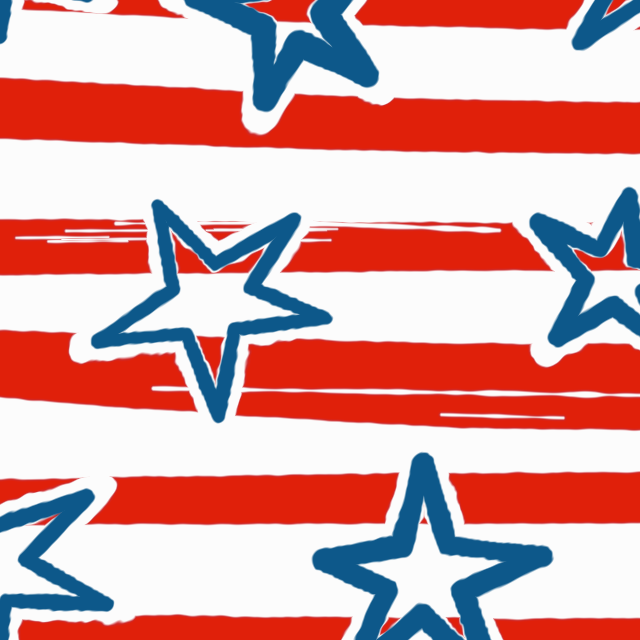
Write a three.js fragment shader that draws this pattern.

```glsl
// Hand-painted blue star outlines over wavy red brush stripes on white.
// Stripes, stars and dry streaks are signed distances roughened by gradient
// noise; each star clears a white halo around its stroke before it is inked.
varying vec2 vUv;

const vec3 PAPER = vec3(0.988);
const vec3 RED = vec3(0.88, 0.125, 0.04);
const vec3 CRIMSON = vec3(0.79, 0.17, 0.19);
const vec3 BLUE = vec3(0.05, 0.345, 0.54);
const float SOFT = 0.0020;      // half width of the smoothed edges
const float FRINGE = 0.0045;    // crimson rim of the red paint
const float NOTCH = 0.42;       // depth of the corners between star tips
const float HALO = 0.010;       // white margin outside a star
const float HALO_TIP = 0.028;   // extra margin beyond each tip
const float INNER_GAP = 0.003;  // white margin inside a star
const float FAR = 9.0;
const int STRIPES = 6;
const int BRISTLES = 8;

vec2 hash2(vec2 p) {
  p = vec2(dot(p, vec2(127.1, 311.7)), dot(p, vec2(269.5, 183.3)));
  return fract(sin(p) * 43758.5);
}

float gradientNoise(vec2 p) {
  vec2 i = floor(p), f = fract(p);
  vec2 u = f * f * (3.0 - 2.0 * f);
  vec2 o = vec2(1.0, 0.0);
  float a = dot(hash2(i) * 2.0 - 1.0, f);
  float b = dot(hash2(i + o) * 2.0 - 1.0, f - o);
  float c = dot(hash2(i + o.yx) * 2.0 - 1.0, f - o.yx);
  float d = dot(hash2(i + 1.0) * 2.0 - 1.0, f - 1.0);
  return mix(mix(a, b, u.x), mix(c, d, u.x), u.y);
}

float cover(float inside) { return smoothstep(-SOFT, SOFT, inside); }

// Positive inside a stripe; edges = top left, top right, bottom left, bottom right
float stripe(vec2 p, vec4 edges) {
  float bend = sin(1.57 * p.x);
  float wobble = 0.004 * gradientNoise(vec2(p.x * 9.0, edges.x * 40.0))
               + 0.003 * gradientNoise(vec2(p.x * 45.0, p.y * 25.0));
  float top = mix(edges.x, edges.y, bend) + wobble;
  float bottom = mix(edges.z, edges.w, bend) + wobble * 0.7;
  return min(top - p.y, p.y - bottom);
}

// Negative inside a ragged dry-brush line from a to b
float streak(vec2 p, vec2 a, vec2 b, float thick) {
  vec2 e = b - a;
  float t = clamp(dot(p - a, e) / dot(e, e), 0.0, 1.0);
  float ragged = 0.7 + 0.9 * gradientNoise(vec2(p.x * 28.0, a.y * 90.0));
  return length(p - a - e * t) - thick * ragged;
}

// Adds one polygon edge: s.x is squared distance, s.y the side
void addEdge(vec2 p, vec2 a, vec2 b, inout vec2 s) {
  vec2 e = b - a, w = p - a;
  vec2 r = w - e * clamp(dot(w, e) / dot(e, e), 0.0, 1.0);
  s.x = min(s.x, dot(r, r));
  bvec3 c = bvec3(p.y >= a.y, p.y < b.y, e.x * w.y > e.y * w.x);
  if (all(c) || all(not(c))) s.y = -s.y;
}

vec2 polar(float degrees, float r) {
  return r * vec2(cos(radians(degrees)), sin(radians(degrees)));
}

// place = centre, tilt, first reach; reach and bend shape the other four tips
float starDistance(vec2 p, vec4 place, vec4 reach, vec4 bend, float extend) {
  vec2 tips[6];
  tips[0] = polar(place.z, place.w + extend);
  for (int k = 1; k < 5; k++)
    tips[k] = polar(place.z + 72.0 * float(k) + bend[k - 1], reach[k - 1] + extend);
  tips[5] = tips[0];
  vec2 q = p - place.xy, s = vec2(FAR, 1.0);
  for (int k = 0; k < 5; k++) {
    vec2 corner = NOTCH * 0.5 * (tips[k] + tips[k + 1]);
    addEdge(q, tips[k], corner, s);
    addEdge(q, corner, tips[k + 1], s);
  }
  return s.y * sqrt(s.x);
}

// Clears the halo from the red and inks the outline in blue
void paintStar(vec2 p, vec4 place, vec4 reach, vec4 bend, float width,
               inout float red, inout float blue) {
  float w = width * (1.0 + 0.45 * gradientNoise(p * 11.0 + place.z))
          + 0.003 * gradientNoise(vec2(p.x + p.y, (p.y - p.x) * 3.0) * 30.0);
  float line = starDistance(p, place, reach, bend, 0.0);
  float outer = starDistance(p, place, reach, bend, HALO_TIP);
  float rough = 0.008 * gradientNoise(p * 38.0);
  red = min(red, max(outer - w - HALO - rough, -line - w - INNER_GAP + rough));
  blue = max(blue, w - abs(line));
}

void main() {
  vec2 p = vUv;
  float red = -FAR, blue = -FAR;

  // Stripes
  vec4 edges[STRIPES];
  edges[0] = vec4(1.1, 1.1, 0.987, 0.954);
  edges[1] = vec4(0.879, 0.841, 0.783, 0.760);
  edges[2] = vec4(0.658, 0.651, 0.570, 0.577);
  edges[3] = vec4(0.483, 0.462, 0.378, 0.328);
  edges[4] = vec4(0.251, 0.262, 0.180, 0.182);
  edges[5] = vec4(0.039, 0.034, -0.1, -0.1);
  for (int i = 0; i < STRIPES; i++) red = max(red, stripe(p, edges[i]));

  // Dry streaks: long splits, then scattered bristle marks
  red = min(red, streak(p, vec2(0.24, 0.393), vec2(1.02, 0.382), 0.0045));
  red = min(red, streak(p, vec2(0.69, 0.352), vec2(0.88, 0.347), 0.0040));
  red = min(red, streak(p, vec2(0.46, 0.652), vec2(0.78, 0.640), 0.0050));
  for (int i = 0; i < BRISTLES; i++) {
    vec2 h = hash2(vec2(float(i), 4.0));
    vec2 a = vec2(0.45 * h.x - 0.05, 0.622 + 0.032 * h.y);
    red = min(red, streak(p, a, a + vec2(0.12 + 0.12 * h.y, 0.001), 0.0026));
  }

  // Stars, from the top row down
  paintStar(p, vec4(-0.026, 1.078, 64, 0.17), vec4(0.17, 0.17, 0.137, 0.176), vec4(0, 0, 0, -15), 0.012, red, blue);
  paintStar(p, vec4(0.449, 0.980, 100, 0.163), vec4(0.146, 0.138, 0.159, 0.178), vec4(-2, 11, 5, 5), 0.019, red, blue);
  paintStar(p, vec4(1.029, 1.065, 83, 0.17), vec4(0.17, 0.18, 0.17, 0.17), vec4(0), 0.012, red, blue);
  paintStar(p, vec4(0.323, 0.529, 117, 0.169), vec4(0.18, 0.18, 0.188, 0.189), vec4(11, 15, 19, -2), 0.0105, red, blue);
  paintStar(p, vec4(0.957, 0.564, 79, 0.133), vec4(0.146, 0.124, 0.143, 0.143), vec4(-8, 4, 15, -2), 0.014, red, blue);
  paintStar(p, vec4(-0.039, 0.115, 106, 0.189), vec4(0.189, 0.197, 0.214, 0.206), vec4(9, 28, 22, -2), 0.012, red, blue);
  paintStar(p, vec4(0.661, 0.108, 90, 0.167), vec4(0.158, 0.19, 0.2, 0.186), vec4(12, 1, -4, -11), 0.017, red, blue);

  vec3 stripeColor = mix(CRIMSON, RED, smoothstep(0.0, FRINGE, red));
  vec3 color = mix(PAPER, stripeColor, cover(red));
  gl_FragColor = vec4(mix(color, BLUE, cover(blue)), 1.0);
}
```
